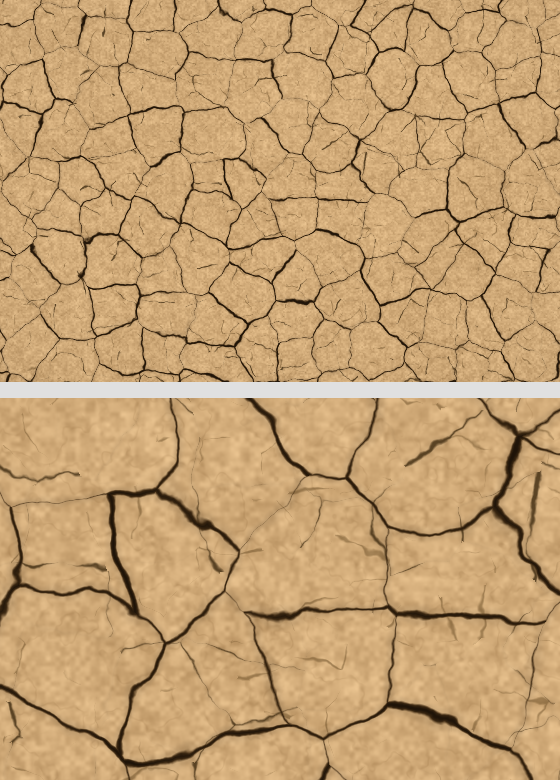
Top, the full canvas; bottom, a detail of the centre.
Reproduce this texture procedurally as a Shadertoy shader.

```glsl
const vec3 PALE_CLAY = vec3(0.880, 0.730, 0.530);
const vec3 DULL_CLAY = vec3(0.740, 0.590, 0.400);
const vec3 FINE_CRACK = vec3(0.40, 0.29, 0.14);
const vec3 CRACK_WALL = vec3(0.23, 0.15, 0.06);
const vec3 CRACK_DEPTH = vec3(0.10, 0.06, 0.02);

float hash(vec2 p) {
    return fract(sin(dot(p, vec2(127.1, 311.7))) * 43758.5453);
}

vec2 hash2(vec2 p) {
    return vec2(hash(p), hash(p + 57.3));
}

float noise(vec2 p) {
    vec2 cell = floor(p), f = fract(p);
    f = f * f * (3.0 - 2.0 * f);
    float low = mix(hash(cell), hash(cell + vec2(1, 0)), f.x);
    float high = mix(hash(cell + vec2(0, 1)), hash(cell + vec2(1, 1)), f.x);
    return mix(low, high, f.y);
}

float fbm(vec2 p) {
    float sum = 0.0, gain = 0.5;
    for (int i = 0; i < 4; i++) {
        sum += gain * noise(p);
        p = mat2(1.6, 1.2, -1.2, 1.6) * p + 7.1;
        gain *= 0.5;
    }
    return sum / 0.9375;
}

// Centred wobble that makes straight borders jagged
vec2 wobble(vec2 p, float frequency) {
    p *= frequency;
    return vec2(fbm(p), fbm(p + 31.7)) - 0.5;
}

vec2 seedPoint(vec2 id, float seed) {
    return id + 0.08 + 0.84 * hash2(id + seed);
}

// Signed distance to cell borders; each border has its own half width,
// and a negative half width closes the crack
float cracks(vec2 p, float scale, float seed, float thin, float wide) {
    p *= scale;
    vec2 home = floor(p), nearestId = home, nearest = vec2(0.0);
    float best = 1e3;
    for (int y = -1; y <= 1; y++)
    for (int x = -1; x <= 1; x++) {
        vec2 id = home + vec2(x, y);
        vec2 offset = seedPoint(id, seed) - p;
        float d = dot(offset, offset);
        if (d < best) {
            best = d;
            nearest = offset;
            nearestId = id;
        }
    }
    float edge = 1e3;
    for (int y = -2; y <= 2; y++)
    for (int x = -2; x <= 2; x++) {
        if (x == 0 && y == 0) continue;
        vec2 id = nearestId + vec2(x, y);
        vec2 offset = seedPoint(id, seed) - p;
        float border = dot(0.5 * (nearest + offset), normalize(offset - nearest));
        float halfWidth = mix(thin, wide, hash(id + nearestId + seed));
        edge = min(edge, border - halfWidth);
    }
    float taper = (noise(p * 3.0 + seed) - 0.5) * (wide - thin) * 0.6;
    return (edge - taper) / scale;
}

float coverage(float d, float softness) {
    return 1.0 - smoothstep(-softness, softness, d);
}

// Finely grained surface with small dark creases
vec3 clay(vec2 p) {
    float crease = abs(2.0 * fbm(p * 32.0 + 4.0) - 1.0);
    float tone = 0.61 + 0.30 * (fbm(p * 8.0) - 0.5);
    tone += 0.90 * (fbm(p * 75.0) - 0.5);
    tone += 0.75 * (noise(p * 230.0) - 0.5);
    tone -= 0.25 * (1.0 - smoothstep(0.0, 0.09, crease));
    return mix(DULL_CLAY, PALE_CLAY, tone);
}

void mainImage(out vec4 fragColor, in vec2 fragCoord) {
    vec2 p = fragCoord / iResolution.y;
    float softness = max(0.65 / iResolution.y, 0.0012);

    // Three generations of cracks, from plate borders to hairlines
    vec2 bent = p + 0.044 * wobble(p, 13.0) + 0.007 * wobble(p, 60.0);
    vec2 jagged = p + 0.030 * wobble(p + 3.0, 20.0) + 0.008 * wobble(p, 60.0);
    float plate = cracks(bent, 8.4, 11.0, 0.000, 0.025);
    float branch = cracks(jagged, 13.5, 23.0, -0.055, 0.016);
    float hairline = cracks(jagged + 5.0, 24.0, 41.0, -0.130, 0.018);

    // Surface, slightly darker where it dips into a crack
    vec3 color = clay(p);
    color *= mix(0.92, 1.0, smoothstep(0.0, 0.008, plate));
    color *= mix(0.96, 1.0, smoothstep(0.0, 0.005, branch));

    color = mix(color, FINE_CRACK, 0.50 * coverage(hairline, softness));
    color = mix(color, FINE_CRACK * 0.75, 0.9 * coverage(branch, softness));
    vec3 gap = mix(CRACK_WALL, CRACK_DEPTH, smoothstep(0.0, 0.003, -plate));
    color = mix(color, gap, 0.97 * coverage(plate, softness));

    // Gentle falloff toward the corners
    vec2 centered = fragCoord / iResolution.xy - 0.5;
    color *= 1.01 - 0.06 * dot(centered, centered);
    fragColor = vec4(color, 1.0);
}
```
